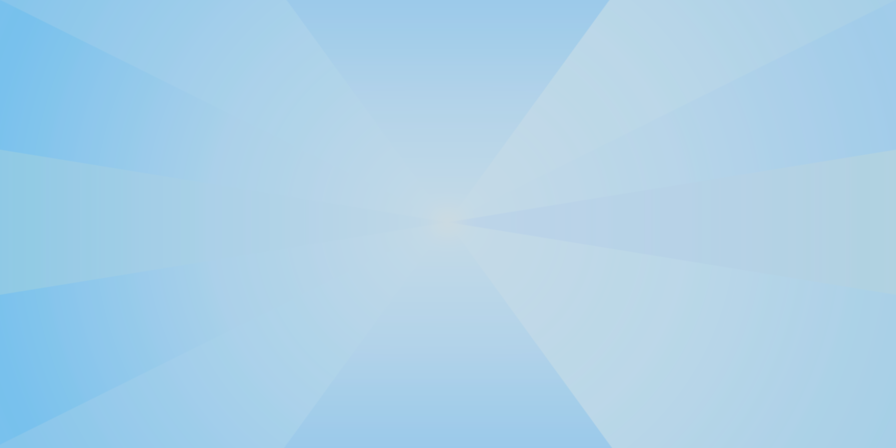
Give the GLSL for this background, as a Shadertoy shader.

```glsl
// Pale blue sunburst: broad wedges meet at a soft light in the centre.
// The plane is folded into one quadrant, then wedge layers are painted over
// each other, each with its own three-stop ramp from the core to the rim.

#define CENTER vec2(0.0, 0.004)   // burst centre, in canvas heights
#define SIDE_ANGLE 9.2            // half angle of the left and right wedges
#define DIAGONAL_ANGLE 26.4       // outer angle of the diagonal wedges
#define TOP_ANGLE 54.0            // angle where the vertical wedges start
#define CORE vec3(0.770, 0.855, 0.905)
#define GLOW vec3(0.800, 0.855, 0.880)
#define BAND_COUNT 56.0
#define BAND_STRENGTH 0.010

float hash(float n) {
    return fract(sin(n * 91.17) * 4375.85);
}

// Smooth one-dimensional noise in -0.5..0.5.
float noise(float x) {
    float cell = floor(x);
    float f = smoothstep(0.0, 1.0, fract(x));
    return mix(hash(cell), hash(cell + 1.0), f) - 0.5;
}

// Colour ramp with stops at t = 0, 0.5 and 1.
vec3 ramp(vec3 inner, vec3 middle, vec3 rim, float t) {
    vec3 c = mix(inner, middle, clamp(t * 2.0, 0.0, 1.0));
    return mix(c, rim, clamp(t * 2.0 - 1.0, 0.0, 1.0));
}

// Coverage of the folded region below a ray at the given angle.
float belowRay(vec2 q, float degreesUp) {
    float a = radians(degreesUp);
    float d = q.y * cos(a) - q.x * sin(a);
    float edge = 1.0 / iResolution.y;
    return 1.0 - smoothstep(-edge, edge, d);
}

void mainImage(out vec4 fragColor, in vec2 fragCoord) {
    vec2 p = (fragCoord - 0.5 * iResolution.xy) / iResolution.y - CENTER;
    vec2 q = abs(p);
    float r = length(p);
    bool isRight = p.x > 0.0;
    bool isUpper = p.y > 0.0;

    // Corner wedges
    vec3 cornerMiddle = isRight ? vec3(0.732, 0.843, 0.910) : vec3(0.665, 0.820, 0.918);
    vec3 cornerRim = isRight ? vec3(0.650, 0.812, 0.905) : vec3(0.525, 0.772, 0.920);
    vec3 color = ramp(CORE, cornerMiddle, cornerRim, r / 1.1);

    // Diagonal wedges; the lower right one stays part of its corner
    vec3 diagonalMiddle = isRight ? vec3(0.720, 0.835, 0.912) : vec3(0.672, 0.818, 0.914);
    vec3 diagonalRim = isRight ? vec3(0.630, 0.800, 0.915) : vec3(0.470, 0.757, 0.928);
    vec3 diagonal = ramp(CORE, diagonalMiddle, diagonalRim, r / 1.04);
    float hasDiagonal = isRight && !isUpper ? 0.0 : 1.0;
    color = mix(color, diagonal, hasDiagonal * belowRay(q, DIAGONAL_ANGLE));

    // Side wedges, shaded along x
    vec3 sideInner = isRight ? vec3(0.738, 0.832, 0.912) : vec3(0.757, 0.848, 0.905);
    vec3 sideMiddle = isRight ? vec3(0.717, 0.824, 0.907) : vec3(0.675, 0.818, 0.908);
    vec3 sideRim = isRight ? vec3(0.690, 0.823, 0.882) : vec3(0.560, 0.790, 0.895);
    vec3 side = ramp(sideInner, sideMiddle, sideRim, q.x);
    float sideMask = belowRay(q, SIDE_ANGLE);
    color = mix(color, side, sideMask);

    // Top and bottom wedges, shaded along y
    vec3 vertical = ramp(CORE, vec3(0.705, 0.830, 0.912), vec3(0.610, 0.790, 0.920), q.y * 2.0);
    float verticalMask = 1.0 - belowRay(q, TOP_ANGLE);
    color = mix(color, vertical, verticalMask);

    // Faint tint bands that follow the shading of each wedge
    float along = mix(mix(r, q.x, sideMask), q.y, verticalMask);
    float band = noise(along * BAND_COUNT) * smoothstep(0.05, 0.4, r);
    color += BAND_STRENGTH * band * vec3(1.0, -0.4, 0.6);

    // Warm light at the centre
    color = mix(color, GLOW, 0.75 * exp(-r * r / 0.0016));

    fragColor = vec4(color, 1.0);
}
```
